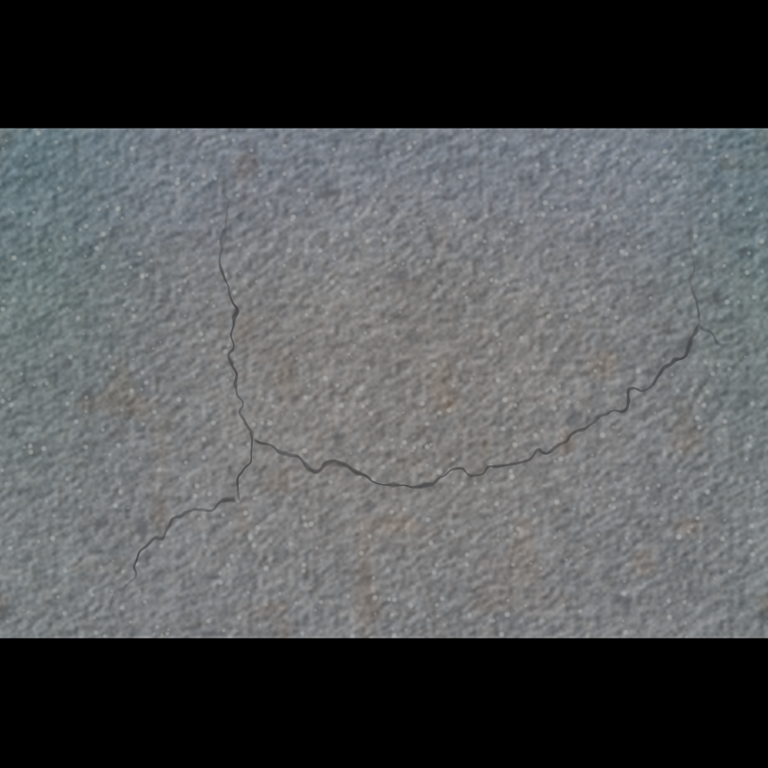
Write a Shadertoy shader that draws this texture.

```glsl
// Worn grey asphalt in a wide band between black bars, crossed by thin cracks.
// Wrapping value noise gives grain, relief and stains; scattered cells give
// chips and pits; the cracks are simple curves bent by the same noise.

const float BAND_BOTTOM = 0.169;
const float BAND_TOP = 0.833;
const float EDGE_SOFT = 0.0014;
const float RIM_LIGHT = 0.05;

const vec3 ASPHALT = vec3(0.488, 0.492, 0.500);
const vec3 WARM_TINT = vec3(0.020, 0.008, -0.006);
const vec3 BLUE_TINT = vec3(-0.018, 0.000, 0.026);
const vec3 GREEN_TINT = vec3(-0.070, -0.022, -0.030);
const vec3 RUST_TINT = vec3(0.015, -0.025, -0.060);
const vec3 CHIP_COLOR = vec3(0.69, 0.70, 0.69);
const vec3 PIT_COLOR = vec3(0.30, 0.31, 0.33);
const vec3 CRACK_COLOR = vec3(0.22, 0.22, 0.23);

const float GRAIN_CELLS = 150.0;
const float FINE_CELLS = 230.0;
const float CHIP_CELLS = 84.0;
const float PIT_CELLS = 14.0;
const float RELIEF = 0.095;
const float GRAIN = 0.105;
const float FINE_GRAIN = 0.065;
const float MOTTLE = 0.045;
const float CRACK_WIDTH = 0.0037;

// Integer hash of a cell, repeating after the given number of cells
vec2 hash(vec2 cell, float period, uint seed) {
    uvec2 c = uvec2(mod(cell, period));
    uint h = c.x * 1597334677u ^ c.y * 3812015801u ^ seed * 2654435769u;
    h = (h ^ (h >> 16)) * 2146121005u;
    h = (h ^ (h >> 15)) * 2221713035u;
    h ^= h >> 16;
    return vec2(float(h & 65535u), float(h >> 16)) / 65535.0;
}

// Two independent channels of tiling value noise
vec2 noise(vec2 uv, float period, uint seed) {
    vec2 p = uv * period, i = floor(p), f = p - i;
    f = f * f * (3.0 - 2.0 * f);
    vec2 low = mix(hash(i, period, seed), hash(i + vec2(1, 0), period, seed), f.x);
    vec2 high = mix(hash(i + vec2(0, 1), period, seed), hash(i + vec2(1, 1), period, seed), f.x);
    return mix(low, high, f.y);
}

// Sparse soft spots: one candidate per cell, kept with the given chance
float spots(vec2 uv, float period, float chance, float radius, uint seed) {
    vec2 p = uv * period, i = floor(p);
    float cover = 0.0;
    for (int y = -1; y <= 1; y++)
    for (int x = -1; x <= 1; x++) {
        vec2 cell = i + vec2(x, y);
        vec2 pick = hash(cell, period, seed + 1u);
        float size = radius * mix(0.6, 1.2, pick.y);
        float d = length(p - cell - hash(cell, period, seed));
        float spot = 1.0 - smoothstep(0.25 * size, size, d);
        cover = max(cover, spot * step(pick.x, chance) * mix(0.4, 1.0, pick.y));
    }
    return cover;
}

// Dark line where offset is zero, limited to a span with softened ends
float crackLine(float offset, float slope, float along, vec2 span, vec2 soft) {
    float d = abs(offset) * inversesqrt(1.0 + slope * slope);
    float ends = smoothstep(span.x, span.x + soft.x, along)
               * (1.0 - smoothstep(span.y - soft.y, span.y, along));
    return (1.0 - smoothstep(0.0006, CRACK_WIDTH, d)) * ends;
}

float cracks(vec2 uv) {
    vec2 p = uv + 0.022 * (noise(uv, 32.0, 21u) - 0.5) + 0.010 * (noise(uv, 80.0, 22u) - 0.5);
    // Upright crack, then its lower branch bending away to the left
    float bend = 0.322 - 0.030 * smoothstep(0.42, 0.68, p.y);
    float c = 0.85 * crackLine(p.x - bend, 0.0, p.y, vec2(0.355, 0.81), vec2(0.01, 0.22));
    float q = p.x - 0.315;
    c = max(c, 0.8 * crackLine(p.y - 0.358 + 5.0 * q * q, 10.0 * q, p.x, vec2(0.125, 0.32), vec2(0.06, 0.01)));
    // Wide sagging arc
    q = p.x - 0.53;
    c = max(c, 0.85 * crackLine(p.y - 0.375 - 1.33 * q * q, 2.66 * q, p.x, vec2(0.318, 0.92), vec2(0.02, 0.01)));
    // Faint forks at the right end of the arc
    c = max(c, 0.5 * crackLine(p.x - 0.915 + 0.17 * (p.y - 0.572), 0.17, p.y, vec2(0.57, 0.73), vec2(0.01, 0.13)));
    c = max(c, 0.55 * crackLine(p.y - 0.572 + 0.55 * (p.x - 0.915), 0.55, p.x, vec2(0.91, 0.985), vec2(0.01, 0.05)));
    return c * mix(0.6, 1.1, noise(uv, 45.0, 23u).x);
}

void mainImage(out vec4 fragColor, in vec2 fragCoord) {
    vec2 uv = fragCoord / iResolution.xy;

    // Broad tints: warm middle, blue top, green left side
    vec2 cloud = noise(uv, 7.0, 1u);
    float top = smoothstep(0.56, 0.82, uv.y);
    float side = pow(0.5 + 0.5 * cos(6.283185 * (uv.x - 0.03)), 5.0);
    float middle = 1.0 - smoothstep(0.08, 0.38, length(uv - vec2(0.52, 0.50)));
    vec3 color = ASPHALT + WARM_TINT * middle + BLUE_TINT * top;
    color += GREEN_TINT * side * mix(0.3, 1.0, smoothstep(0.3, 0.7, uv.y));
    color += MOTTLE * (0.5 * cloud.x + 0.5 * noise(uv, 26.0, 2u).x - 0.5);

    // Grain lit from the upper left, with a slanted layer
    vec2 slanted = vec2(uv.x - uv.y, uv.y);
    float relief = noise(uv, GRAIN_CELLS, 3u).x - noise(uv + vec2(-0.004, 0.003), GRAIN_CELLS, 3u).x;
    vec2 fine = noise(uv, FINE_CELLS, 5u);
    color += RELIEF * relief + GRAIN * (noise(slanted, 125.0, 4u).x - 0.5) + FINE_GRAIN * (fine.x - 0.5);
    color += vec3(0.012, 0.0, -0.012) * (noise(uv, 90.0, 6u).x - 0.5);

    // Rust stains, dark pits and pale chips
    float rust = smoothstep(0.76, 0.96, noise(uv, 19.0, 7u).y);
    color += RUST_TINT * rust * 0.55;
    vec2 ragged = uv + 0.012 * (noise(uv, 70.0, 8u) - 0.5);
    color = mix(color, PIT_COLOR, 0.55 * spots(ragged, PIT_CELLS, 0.13, 0.19, 9u));
    color = mix(color, CHIP_COLOR, 0.65 * spots(uv, CHIP_CELLS, 0.14, 0.36, 11u));

    color = mix(color, CRACK_COLOR, 0.8 * cracks(uv));

    // Black bars with a thin light rim along the band
    float inside = min(uv.y - BAND_BOTTOM, BAND_TOP - uv.y);
    color += RIM_LIGHT * (1.0 - smoothstep(0.001, 0.004, inside));
    color *= smoothstep(-EDGE_SOFT, EDGE_SOFT, inside);
    fragColor = vec4(clamp(color, 0.0, 1.0), 1.0);
}
```
